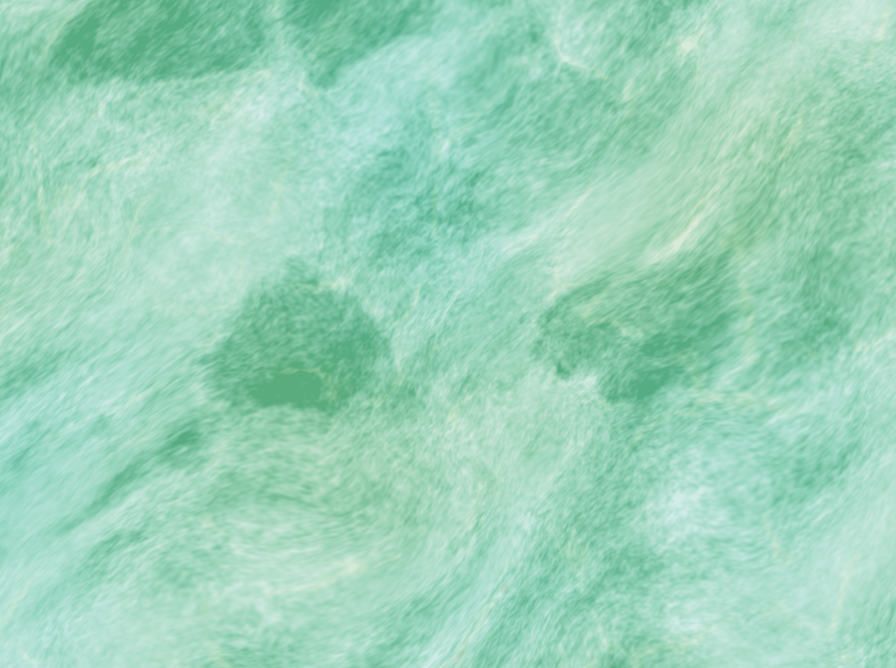
Write a WebGL 2 fragment shader that draws this texture.

```glsl
#version 300 es
precision highp float;
// Polished pale green stone: milky diagonal bands, darker angular blocks,
// fibrous streaks and thin cream veins. Gradient noise is stretched along the
// grain, bent by a slow warp, and combined with a cellular layer for the blocks.

#define GRAIN_ANGLE 0.76
#define WARP 0.15
#define BASE_TONE 0.63
#define BAND_AMOUNT 0.50
#define STREAK_AMOUNT 0.48
#define FIBRE_AMOUNT 0.34
#define BLOCK_AMOUNT 0.36
#define VEIN_AMOUNT 0.20
#define PIT_AMOUNT 0.24
#define DARK vec3(0.36, 0.69, 0.535)
#define MID vec3(0.58, 0.825, 0.72)
#define PALE vec3(0.80, 0.915, 0.88)

uniform vec2 u_resolution;
out vec4 fragColor;

// Integer hash of a lattice point, giving two values in 0..1.
vec2 hash2(vec2 cell) {
    uvec2 v = uvec2(ivec2(cell) + 32768) * 1664525u + 1013904223u;
    v.x += v.y * 1664525u;
    v.y += v.x * 1664525u;
    v ^= v >> 16u;
    v.x += v.y * 1664525u;
    v.y += v.x * 1664525u;
    v ^= v >> 16u;
    return vec2(v & 0xffffu) / 65535.0;
}

float corner(vec2 cell, vec2 offset) {
    return dot(hash2(cell) * 2.0 - 1.0, offset);
}

float noise(vec2 p) {
    vec2 i = floor(p), f = p - i;
    vec2 u = f * f * f * (f * (f * 6.0 - 15.0) + 10.0);
    vec2 e = vec2(1.0, 0.0);
    return mix(mix(corner(i, f), corner(i + e.xy, f - e.xy), u.x),
               mix(corner(i + e.yx, f - e.yx), corner(i + e.xx, f - e.xx), u.x), u.y);
}

float fbm(vec2 p) {
    float sum = 0.0, amplitude = 1.0;
    for (int i = 0; i < 5; i++) {
        sum += amplitude * noise(p);
        p = p * 2.03 + vec2(17.3, 9.1);
        amplitude *= 0.5;
    }
    return sum;
}

// Cellular layer: x is the gap to the nearest border, y a random value per cell.
vec2 blocks(vec2 p) {
    vec2 home = floor(p);
    float nearest = 9.0, second = 9.0, id = 0.0;
    for (int y = -1; y <= 1; y++) {
        for (int x = -1; x <= 1; x++) {
            vec2 cell = home + vec2(x, y);
            vec2 h = hash2(cell);
            float d = length(cell + 0.1 + 0.8 * h - p);
            if (d < nearest) {
                second = nearest;
                nearest = d;
                id = fract(h.x * 7.0 + h.y * 13.0);
            } else {
                second = min(second, d);
            }
        }
    }
    return vec2(second - nearest, id);
}

void main() {
    // Grain coordinates: x runs along the fibres, y across them.
    vec2 p = gl_FragCoord.xy / u_resolution.y;
    float c = cos(GRAIN_ANGLE), s = sin(GRAIN_ANGLE);
    vec2 q = vec2(c * p.x + s * p.y, c * p.y - s * p.x) + vec2(3.0, 5.0);
    q += WARP * vec2(noise(q * 2.1), noise(q * 2.1 + 31.0));
    q += 0.02 * vec2(noise(q * 9.0), noise(q * 9.0 + 47.0));

    // Milky bands calm the texture they cover.
    float band = fbm(q * vec2(1.5, 3.4) + 11.0);
    float milk = smoothstep(0.0, 0.35, band);
    float texture_gain = mix(1.1, 0.5, milk);

    // Dark blocks with ragged pale rims.
    float ragged = fbm(q * vec2(9.0, 15.0) + 70.0);
    vec2 block = blocks(q * vec2(3.0, 4.4) + 0.16 * ragged);
    float dark = smoothstep(0.5, 0.95, block.y) * smoothstep(0.02, 0.22, block.x);
    float rim = (1.0 - smoothstep(0.0, 0.07, block.x)) * smoothstep(-0.15, 0.3, ragged);

    // Streaks, fine fibres and clustered pits.
    float streak = fbm(q * vec2(5.5, 14.0) + 23.0);
    float fibre = noise(q * vec2(42.0, 95.0)) + 0.8 * noise(q * vec2(95.0, 190.0) + 5.0);
    float pit_zone = smoothstep(0.0, 0.3, noise(q * 2.6 + 90.0));
    float pit = pit_zone * smoothstep(0.05, 0.35, fbm(q * vec2(16.0, 24.0) + 41.0));

    // Thin broken veins along the grain.
    float ridge = abs(noise(q * vec2(2.2, 7.0) + 0.25 * streak + 60.0));
    float vein = (1.0 - smoothstep(0.0, 0.05, ridge)) * smoothstep(-0.1, 0.3, noise(q * 6.0 + 8.0));

    float tone = BASE_TONE + BAND_AMOUNT * band - BLOCK_AMOUNT * dark * (1.0 - 0.7 * milk);
    tone += texture_gain * (STREAK_AMOUNT * streak + FIBRE_AMOUNT * fibre - PIT_AMOUNT * pit);
    tone += VEIN_AMOUNT * (vein + 0.7 * rim) * (1.0 - 0.6 * milk);
    tone = clamp(tone, -0.05, 1.05);

    // Tone to colour, with cream veins, cool drifts and rare rusty flecks.
    vec3 color = tone < 0.5 ? mix(DARK, MID, tone * 2.0) : mix(MID, PALE, tone * 2.0 - 1.0);
    color += vec3(0.015, 0.0, -0.03) * clamp(vein + rim, 0.0, 1.0);
    color += vec3(-0.02, 0.005, 0.03) * noise(q * 2.4 + 120.0) * 2.0;
    float rust = vein * smoothstep(0.34, 0.5, noise(q * vec2(22.0, 30.0) + 14.0));
    color = mix(color, vec3(0.74, 0.72, 0.58), 0.6 * rust);
    fragColor = vec4(clamp(color, 0.0, 1.0), 1.0);
}
```
